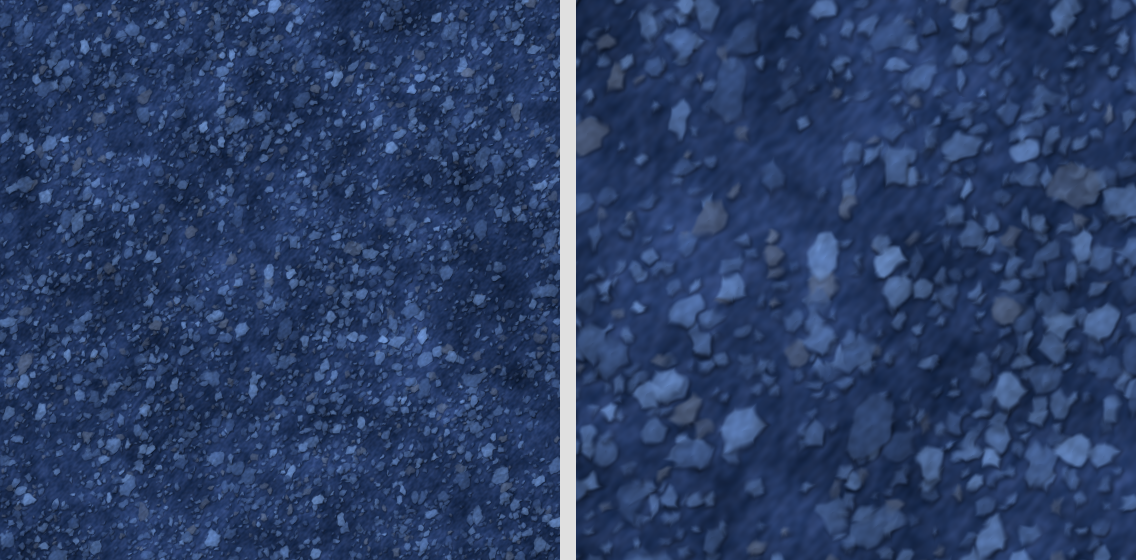
Left: the whole. Right: its middle third, enlarged.
A Shadertoy shader for this texture:

```glsl
// Dark blue speckled stone: pale angular chips in a streaky, slanted ground.
#define GROUND_DARK vec3(0.100, 0.172, 0.316)
#define GROUND_MID vec3(0.148, 0.222, 0.384)
#define CHIP_DIM vec3(0.195, 0.282, 0.452)
#define CHIP_BRIGHT vec3(0.395, 0.525, 0.735)
#define CHIP_GREY vec3(0.285, 0.330, 0.425)
#define GREY_SHARE 0.09
#define SLANT 0.95
#define SLANT_SPREAD 1.5
#define EDGE_SOFTNESS 0.0018
#define RIM_WIDTH 0.0045
#define RIM_DEPTH 0.36
#define BROAD_CONTRAST 0.30

const float TAU = 6.28318;

// Integer hash giving three values in 0..1
vec3 hash3(vec2 cell, float seed) {
    uvec3 v = uvec3(ivec3(vec3(cell, seed)) + 4096);
    v = v * 1664525u + 1013904223u;
    v.x += v.y * v.z; v.y += v.z * v.x; v.z += v.x * v.y;
    v ^= v >> 16u;
    v.x += v.y * v.z; v.y += v.z * v.x; v.z += v.x * v.y;
    return vec3(v >> 8u) / 16777216.0;
}

vec2 direction(float angle) { return vec2(cos(angle), sin(angle)); }

// Coordinates along and across an angle
vec2 turn(vec2 p, float angle) {
    vec2 d = direction(angle);
    return vec2(dot(p, d), dot(p, vec2(-d.y, d.x)));
}

float cornerSlope(vec2 cell, vec2 offset, float seed) {
    return dot(direction(TAU * hash3(cell, seed).x), offset);
}

float gradientNoise(vec2 p, float seed) {
    vec2 i = floor(p), f = p - i, e = vec2(1, 0);
    vec2 u = f * f * f * (f * (f * 6.0 - 15.0) + 10.0);
    return mix(mix(cornerSlope(i, f, seed), cornerSlope(i + e, f - e, seed), u.x),
               mix(cornerSlope(i + e.yx, f - e.yx, seed), cornerSlope(i + 1.0, f - 1.0, seed), u.x), u.y);
}

// Distance to an irregular convex chip with six sides
float chipDistance(vec2 p, float radius, vec3 rnd) {
    float stretch = 1.0 + 0.35 * rnd.x;
    vec2 q = turn(p, SLANT + (rnd.y - 0.5) * SLANT_SPREAD) * vec2(1.0 / stretch, stretch);
    float d = length(q) - radius * 1.12;
    for (int i = 0; i < 6; i++) {
        vec2 side = fract(rnd.xz * float(7 * i + 13));
        float angle = TAU * (float(i) + 0.7 * side.x) / 6.0;
        d = max(d, dot(q, direction(angle)) - radius * (0.65 + 0.5 * side.y));
    }
    return d;
}

// One grid of scattered chips, painted over the given colour
vec3 paintChips(vec3 color, vec2 uv, float count, float share, float radius, float glow, float seed) {
    vec2 p = uv * count, home = floor(p);
    for (int y = -1; y <= 1; y++)
    for (int x = -1; x <= 1; x++) {
        vec2 cell = home + vec2(x, y);
        vec3 place = hash3(cell, seed);
        vec2 spot = cell / count;
        float cluster = 1.0 + 1.1 * gradientNoise(spot * 6.0, 90.0) + 1.1 * gradientNoise(spot * 17.0, 91.0);
        if (place.z > share * cluster) continue;
        vec3 shape = hash3(cell, seed + 1.0), tint = hash3(cell, seed + 2.0);
        vec2 offset = p - cell - 0.5 - (place.xy - 0.5) * 0.8;
        float size = radius * mix(0.65, 1.3, shape.z * shape.z);
        float d = chipDistance(offset, size, shape) / count;
        if (d > RIM_WIDTH) continue;

        // Dark rim on the shaded lower right side
        float shade = smoothstep(-0.4, 0.9, dot(offset / (length(offset) + 0.001), vec2(0.6, -0.8)));
        float rim = smoothstep(RIM_WIDTH, 0.0, d) * shade;
        color *= 1.0 - RIM_DEPTH * rim * mix(0.4, 1.0, tint.z);

        // Chip face, brighter towards its middle
        vec3 face = mix(CHIP_DIM, CHIP_BRIGHT, glow * pow(tint.x, 1.25));
        if (tint.y < GREY_SHARE) face = mix(face, CHIP_GREY, 0.8);
        face *= 1.0 + 0.08 * smoothstep(0.0, -0.006, d) - 0.05 * shade;
        float cover = smoothstep(EDGE_SOFTNESS, -EDGE_SOFTNESS, d);
        color = mix(color, face, cover * mix(0.6, 0.97, tint.z));
    }
    return color;
}

void mainImage(out vec4 fragColor, in vec2 fragCoord) {
    vec2 uv = fragCoord / iResolution.y;

    // Streaky ground with broad darker patches
    vec2 slanted = turn(uv, SLANT - 0.1);
    float streak = gradientNoise(slanted * vec2(50, 125), 10.0)
                 + 0.6 * gradientNoise(slanted * vec2(110, 220), 20.0);
    float patches = gradientNoise(uv * 5.0, 30.0) + gradientNoise(uv * 14.0, 40.0)
                  + 0.8 * gradientNoise(uv * 32.0, 45.0);
    vec3 color = mix(GROUND_DARK, GROUND_MID, 0.55 + 1.2 * streak + 0.7 * patches);

    // Chips from fine grit to large pieces, slightly warped for ragged edges
    vec2 warp = vec2(gradientNoise(uv * 110.0, 50.0), gradientNoise(uv * 110.0, 60.0));
    vec2 ragged = uv + 0.003 * warp;
    color = paintChips(color, ragged, 110.0, 0.30, 0.37, 0.60, 100.0);
    color = paintChips(color, ragged, 72.0, 0.32, 0.38, 0.85, 200.0);
    color = paintChips(color, ragged, 47.0, 0.31, 0.38, 0.95, 300.0);
    color = paintChips(color, ragged, 32.0, 0.20, 0.39, 1.00, 400.0);

    // Uneven light and fine mottling over everything
    float grain = gradientNoise(slanted * vec2(150, 210), 70.0);
    color *= 1.0 + 0.16 * grain + BROAD_CONTRAST * patches * 0.7;
    fragColor = vec4(color, 1.0);
}
```
